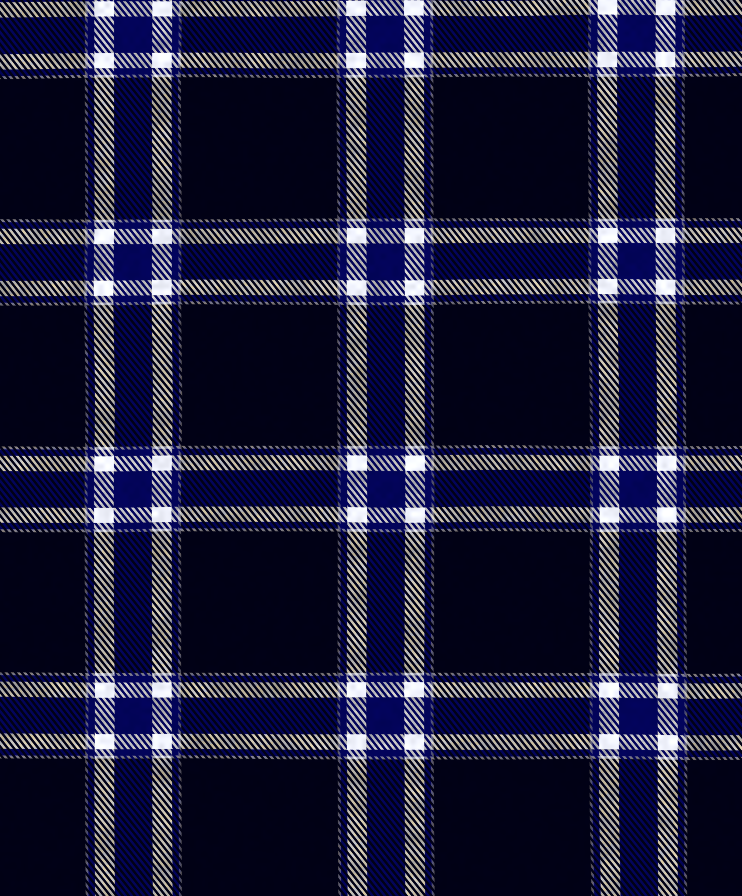
Write a Shadertoy shader that draws this texture.

```glsl
const vec3 GROUND = vec3(0.005, 0.005, 0.085);
const vec3 NAVY   = vec3(0.01, 0.015, 0.35);
const vec3 WHITE  = vec3(0.95, 0.96, 1.0);
const vec3 WARM   = vec3(1.0, 0.92, 0.72);

// Lengths are fractions of the canvas height
const vec2 REPEAT       = vec2(0.2809, 0.2530);
const vec2 FIRST_CENTRE = vec2(0.1484, 0.2012);
const vec2 STRIPE_SHIFT = vec2(0.0322, 0.0288);
const vec2 STRIPE_HALF  = vec2(0.0110, 0.0085);
const vec2 EDGE_SHIFT   = vec2(0.0521, 0.0462);
const float EDGE_HALF   = 0.0016;
const float TWILL_PITCH = 0.0069;

float hash(vec2 p) {
    return fract(sin(dot(p, vec2(127.1, 311.7))) * 43758.5453);
}

float noise(vec2 p) {
    vec2 i = floor(p), f = fract(p);
    f = f * f * (3.0 - 2.0 * f);
    float low = mix(hash(i), hash(i + vec2(1, 0)), f.x);
    float high = mix(hash(i + vec2(0, 1)), hash(i + vec2(1, 1)), f.x);
    return mix(low, high, f.y);
}

float band(float d, float halfWidth, float blur) {
    return 1.0 - smoothstep(halfWidth - blur, halfWidth + blur, abs(d));
}

// Signed distance to the centre of the nearest repeat
float repeatDistance(float x, float centre, float period) {
    return (fract((x - centre) / period + 0.5) - 0.5) * period;
}

// White yarn: two broad stripes with a fine thread outside each
float whiteYarn(float d, float shift, float halfWidth, float edge, float edgeGain, float blur) {
    float stripe = band(abs(d) - shift, halfWidth, blur);
    float thread = band(abs(d) - edge, EDGE_HALF, blur) * edgeGain;
    return max(stripe, thread);
}

vec3 yarnColour(float navy, float white, vec3 whiteColour) {
    return mix(mix(GROUND, NAVY, navy), whiteColour, white);
}

// Share of warp over weft, faded to its mean when too fine to resolve
float twill(vec2 p, float pitch, float pixel) {
    float wave = sin(6.28318 * (p.x + 0.8 * p.y) / pitch);
    float over = smoothstep(-0.6, 0.6, wave);
    return mix(over, 0.5, smoothstep(0.35, 0.7, pixel / pitch));
}

// Slight skew and wander of the cloth
vec2 relax(vec2 p) {
    vec2 skew = vec2(0.004 * p.x * (1.0 - p.y), p.x * (0.0065 * p.y - 0.0025));
    vec2 wander = vec2(noise(p * 9.0), noise(p * 9.0 + 40.0)) - 0.5;
    return p - skew + 0.0018 * wander;
}

void mainImage(out vec4 fragColor, in vec2 fragCoord) {
    float pixel = 1.0 / iResolution.y;
    float blur = 0.7 * pixel;
    vec2 p = fragCoord * pixel;
    vec2 cloth = relax(p);

    // Yarn layout in both directions
    float dx = repeatDistance(cloth.x, FIRST_CENTRE.x, REPEAT.x);
    float dy = repeatDistance(cloth.y, FIRST_CENTRE.y, REPEAT.y);
    float warpWhite = whiteYarn(dx, STRIPE_SHIFT.x, STRIPE_HALF.x, EDGE_SHIFT.x, 0.45, blur);
    float weftWhite = whiteYarn(dy, STRIPE_SHIFT.y, STRIPE_HALF.y, EDGE_SHIFT.y, 0.65, blur);
    float warpNavy = band(dx, EDGE_SHIFT.x, 2.0 * blur);
    float weftNavy = band(dy, EDGE_SHIFT.y, 2.0 * blur);

    // White yarn is duller and warmer away from the crossings
    float crossing = warpWhite * weftWhite;
    float speck = hash(floor(cloth / (0.5 * TWILL_PITCH)));
    float wear = 0.68 + 0.2 * noise(cloth * vec2(45.0, 60.0)) + 0.12 * (speck - 0.5);
    float warmth = speck * (1.0 - 0.6 * max(warpNavy * weftWhite, weftNavy * warpWhite));
    vec3 worn = WHITE * wear * mix(vec3(1.0), WARM, warmth);
    vec3 white = mix(worn, WHITE, smoothstep(0.2, 0.9, crossing));

    // Interlace warp and weft
    vec3 warp = yarnColour(warpNavy, warpWhite, white);
    vec3 weft = yarnColour(weftNavy, weftWhite, white);
    vec3 colour = mix(weft, warp, twill(cloth, TWILL_PITCH, pixel));

    // Fine uneven dye
    colour *= 0.94 + 0.12 * noise(cloth * 150.0);
    fragColor = vec4(clamp(colour, 0.0, 1.0), 1.0);
}
```
